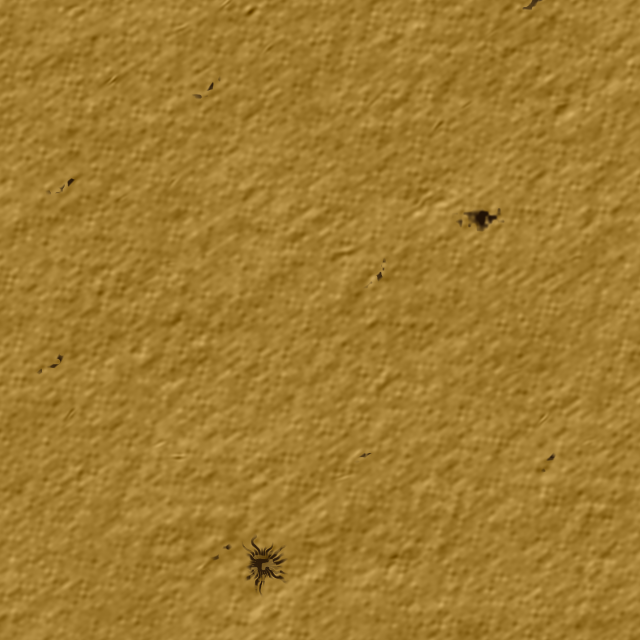
Give the GLSL for this texture, as a three.js fragment shader.

```glsl
// Ochre plaster lit from the upper left: embossed value noise in three sizes,
// scattered dents and patches of sharp wrinkles, and a few dark blemishes
// (dotted cracks, one stain and one spiky burst).
varying vec2 vUv;

const vec3 OCHRE = vec3(0.631, 0.486, 0.192);
const vec3 SOOT = vec3(0.13, 0.07, 0.02);
const float TAU = 6.2831853;
const float GRAIN_ANGLE = 0.6;      // direction the relief is drawn out in
const float GRAIN_AMOUNT = 0.115;
const float SPECKLE_AMOUNT = 0.050;
const float LUMP_AMOUNT = 0.085;
const float BROAD_AMOUNT = 0.040;
const float DRIFT_AMOUNT = 0.035;
const float WRINKLE_AMOUNT = 0.28;
const int DENTS = 80;
const int WRINKLES = 22;
const int CRACKS = 8;
const vec2 CRACK_START = vec2(0.57, 0.29);
const vec2 SCATTER_STEP = vec2(0.7549, 0.5698);
const vec2 STAIN_CENTRE = vec2(0.752, 0.660);
const vec2 STAIN_SIZE = vec2(0.031, 0.018);
const vec2 BURST_CENTRE = vec2(0.410, 0.118);
const float BURST_RADIUS = 0.054;
const float BURST_SPOKES = 25.0;

float hash(vec2 p) {
  vec3 q = fract(p.xyx * vec3(0.1031, 0.1030, 0.0973));
  q += dot(q, q.yzx + 33.33);
  return fract((q.x + q.y) * q.z);
}

float noise(vec2 p) {
  vec2 cell = floor(p);
  vec2 f = fract(p);
  f = f * f * (3.0 - 2.0 * f);
  float low = mix(hash(cell), hash(cell + vec2(1.0, 0.0)), f.x);
  float high = mix(hash(cell + vec2(0.0, 1.0)), hash(cell + 1.0), f.x);
  return mix(low, high, f.y);
}

// Coordinates along and across a direction
vec2 turn(vec2 p, float angle) {
  float c = cos(angle);
  float s = sin(angle);
  return vec2(c * p.x + s * p.y, c * p.y - s * p.x);
}

// Slope of a noise relief towards the light
float emboss(vec2 p, vec2 frequency, float seed) {
  vec2 q = p * frequency + seed;
  vec2 reach = vec2(0.0, 0.4);
  return noise(q - reach) - noise(q + reach);
}

// Light and shade of scattered pits and bumps
float dents(vec2 p, float wobble) {
  float tone = 0.0;
  for (int i = 0; i < DENTS; i++) {
    float id = float(i);
    vec2 centre = vec2(hash(vec2(id, 3.0)), hash(vec2(id, 11.0)));
    float size = mix(0.006, 0.032, pow(hash(vec2(id, 19.0)), 4.0));
    float angle = GRAIN_ANGLE + 1.0 * (hash(vec2(id, 27.0)) - 0.6);
    vec2 q = turn(p - centre, angle) / (size * vec2(1.6, 0.9));
    float ripple = sin(q.y * mix(1.5, 4.5, hash(vec2(id, 35.0))) + 3.0 * wobble);
    float strength = mix(-0.10, 0.13, hash(vec2(id, 43.0)));
    tone += strength * ripple * exp(-dot(q, q));
  }
  return tone;
}

// Where the surface is finely wrinkled
float wrinkled(vec2 p) {
  float cover = 0.0;
  for (int i = 0; i < WRINKLES; i++) {
    float id = float(i);
    vec2 centre = fract(CRACK_START + id * SCATTER_STEP);
    float size = mix(0.014, 0.045, pow(hash(vec2(id, 75.0)), 2.0));
    vec2 q = turn(p - centre, 0.3) / (size * vec2(1.3, 0.8));
    cover = max(cover, exp(-dot(q, q)) * mix(0.4, 1.0, hash(vec2(id, 83.0))));
  }
  return cover;
}

// Broken dark lines, strongest at the upper end
float cracks(vec2 p, float wobble) {
  float dark = 0.0;
  float gaps = smoothstep(0.40, 0.68, noise(p * 145.0));
  for (int i = 0; i < CRACKS; i++) {
    float id = float(i);
    vec2 centre = fract(CRACK_START + id * SCATTER_STEP);
    float halfLength = mix(0.014, 0.034, hash(vec2(id, 51.0)));
    vec2 q = turn(p - centre, 0.4 + 0.6 * hash(vec2(id, 59.0)));
    q.y += 0.010 * wobble + 0.004 * cos(q.x * 80.0);
    float extent = 1.0 - smoothstep(0.5, 1.0, abs(q.x) / halfLength);
    float line = 1.0 - smoothstep(0.0012, 0.0048, abs(q.y));
    float fade = mix(0.65, 1.0, smoothstep(-0.5, 0.5, q.x / halfLength));
    dark = max(dark, line * extent * gaps * fade);
  }
  return dark;
}

float stain(vec2 p, float wobble) {
  vec2 q = (p - STAIN_CENTRE) / STAIN_SIZE;
  float ragged = length(q) + 0.4 * wobble + 0.9 * (noise(p * 150.0) - 0.5);
  return 1.0 - smoothstep(0.25, 1.10, ragged);
}

// Crooked spokes, frayed into flecks away from the middle
float burst(vec2 p, float wobble) {
  vec2 q = p - BURST_CENTRE;
  float r = length(q);
  float crook = wobble + 0.8 * (noise(p * 130.0) - 0.5);
  float turnCount = atan(q.y, q.x) / TAU * BURST_SPOKES + crook;
  float spoke = mod(floor(turnCount), BURST_SPOKES);
  float across = abs(fract(turnCount) - 0.5) * r * TAU / BURST_SPOKES;
  float reach = BURST_RADIUS * mix(0.40, 1.0, hash(vec2(spoke, 67.0)));
  float ray = 1.0 - smoothstep(0.0006, 0.0034, across);
  float flecks = mix(0.35, 1.0, smoothstep(0.25, 0.55, noise(p * 170.0 + 3.0)));
  return ray * flecks * (1.0 - smoothstep(0.6, 1.0, r / reach));
}

void main() {
  vec2 p = vUv;
  vec2 along = turn(p, GRAIN_ANGLE);
  float wobble = noise(p * 60.0 + 5.0) - 0.5;

  // Relief, rougher in some patches than in others
  float roughness = mix(0.4, 1.6, noise(p * 9.0 + 40.0));
  float tone = GRAIN_AMOUNT * emboss(along, vec2(115.0, 135.0), 17.0);
  tone += SPECKLE_AMOUNT * (noise(p * vec2(125.0, 140.0) + 23.0) - 0.5);
  tone += LUMP_AMOUNT * roughness * emboss(along, vec2(46.0, 60.0), 71.0);
  tone += BROAD_AMOUNT * emboss(along, vec2(15.0, 21.0), 31.0);
  tone += DRIFT_AMOUNT * (noise(p * vec2(5.0, 12.0) + 9.0) - 0.5);
  tone += dents(p, wobble);
  vec2 bent = along + 0.008 * wobble;
  tone += WRINKLE_AMOUNT * wrinkled(p) * emboss(bent, vec2(48.0, 115.0), 57.0);

  // Blemishes
  float dark = 0.9 * max(cracks(p, wobble), burst(p, wobble));
  dark = max(dark, stain(p, wobble));

  gl_FragColor = vec4(mix(OCHRE + tone, SOOT, dark), 1.0);
}
```
